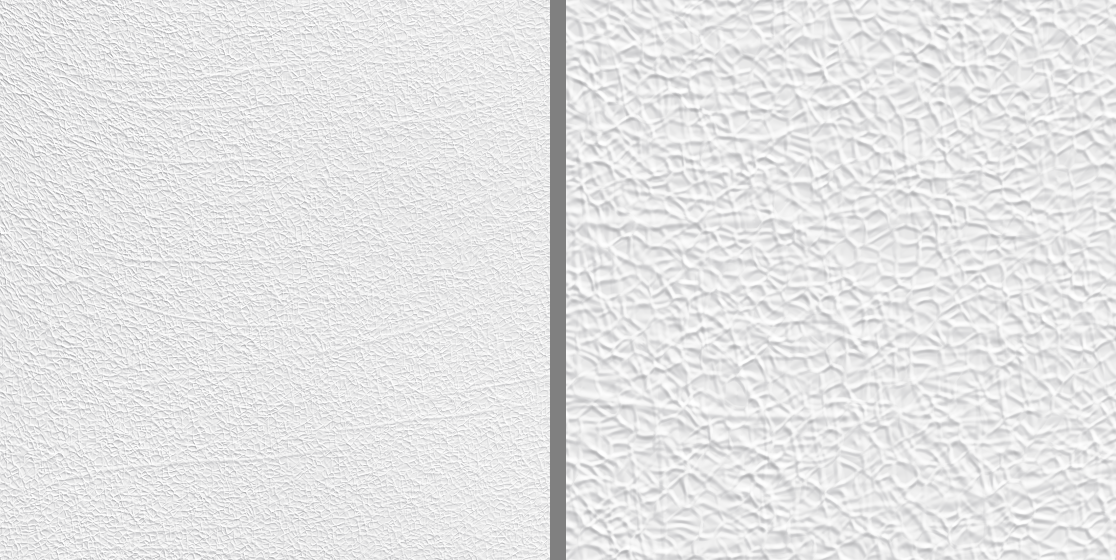
Left: the whole. Right: its middle third, enlarged.
Give the GLSL for this texture, as a WebGL 1 fragment shader.

```glsl
precision highp float;
uniform vec2 u_resolution;

#define GRAIN_SCALE 106.0
#define GRAIN_WIDTH 0.42
#define GRAIN_HEIGHT 0.72
#define STREAK_WIDTH 0.32
#define STREAK_HEIGHT 0.56
#define CREASE_COUNT 24
#define CREASE_WIDTH 0.0027
#define RELIEF_STEP 0.0011
#define HIGHLIGHT_GAIN 0.225
#define SHADOW_GAIN 0.225
#define BASE_TONE 0.911

float hash(vec2 p) {
  return fract(sin(dot(p, vec2(127.1, 311.7))) * 43758.547);
}

vec2 hash2(vec2 p) {
  return vec2(hash(p), hash(p + 37.3));
}

// Layered sines, about -1 to 1
float waves(vec2 p) {
  float a = sin(p.x + 1.7 * sin(p.y * 0.8));
  float b = sin(p.y * 1.3 + 1.4 * sin(p.x * 0.9 + 2.0));
  return 0.5 * (a + b);
}

// Raised seams between the cells of a jittered grid
float seams(vec2 p, float width) {
  vec2 cell = floor(p);
  vec2 local = fract(p);
  float nearest = 8.0;
  float second = 8.0;
  for (int y = -1; y <= 1; y++) {
    for (int x = -1; x <= 1; x++) {
      vec2 offset = vec2(float(x), float(y));
      float d = length(offset + hash2(cell + offset) - local);
      second = min(second, max(nearest, d));
      nearest = min(nearest, d);
    }
  }
  return 1.0 - smoothstep(0.0, width, second - nearest);
}

// Broken scratches that run at the given angle
float streaks(vec2 q, float angle, vec2 scale, float seed) {
  vec2 dir = vec2(cos(angle), sin(angle));
  vec2 r = vec2(dot(q, dir), dot(q, vec2(-dir.y, dir.x)));
  float mask = smoothstep(-0.8, 0.5, waves(r * vec2(37.0, 71.0) + seed));
  return mask * seams(r * scale + seed, STREAK_WIDTH);
}

// Bends the hide: falling on the upper left, rising on the right
vec2 bendHide(vec2 p) {
  float d = p.x - 0.4;
  float leftBend = mix(-0.15, 0.72, smoothstep(0.0, 0.75, p.y));
  float bend = d > 0.0 ? 0.2 : leftBend;
  return vec2(p.x, p.y - bend * d * d);
}

// Long, thin folds that fade out at both ends
float creases(vec2 q) {
  float fold = 0.0;
  for (int i = 0; i < CREASE_COUNT; i++) {
    float id = float(i);
    vec2 r = hash2(vec2(id, 5.1));
    vec2 s = hash2(vec2(id, 19.7));
    float centre = mix(0.25, 1.0, r.x);
    float along = (q.x - centre) / mix(0.15, 0.4, s.x);
    float level = (id + r.y) / float(CREASE_COUNT) * 1.1 - 0.1;
    float path = level + (s.y - 0.4) * 0.3 * (q.x - centre);
    path += 0.008 * sin(q.x * 9.0 + id * 2.4);
    float d = (q.y - path) / (CREASE_WIDTH * mix(0.8, 1.3, s.y));
    float fade = 1.0 - smoothstep(0.3, 1.0, abs(along));
    fold = max(fold, exp(-d * d) * fade * mix(0.4, 0.95, r.y));
  }
  return fold;
}

float hideHeight(vec2 p) {
  vec2 bent = bendHide(p);
  vec2 wobble = vec2(waves(p * 31.0), waves(p.yx * 27.0 + 4.0));
  vec2 q = bent + 0.0025 * wobble;
  vec2 ripple = vec2(waves(p * 170.0), waves(p.yx * 190.0 + 7.0));

  // Small irregular grain, broken in places
  vec2 grainPoint = (q + 0.0018 * ripple) * GRAIN_SCALE * vec2(0.9, 1.0);
  float strength = 0.75 + 0.35 * waves(q * 130.0);
  float grain = GRAIN_HEIGHT * strength * seams(grainPoint, GRAIN_WIDTH);

  // Scratches: along the bend, then crossing it both ways
  vec2 s = q + 0.0006 * ripple;
  float cornerPull = 0.8 + 0.5 * smoothstep(0.5, 0.0, p.x) * smoothstep(0.2, 0.7, p.y);
  float lines = cornerPull * streaks(s, 0.0, vec2(24.0, 80.0), 11.0);
  lines += 0.75 * streaks(s, -0.6, vec2(26.0, 78.0), 29.0);
  lines += 0.6 * streaks(s, 0.6, vec2(28.0, 80.0), 53.0);
  lines += 0.8 * streaks(s, 1.75, vec2(24.0, 74.0), 71.0);

  float fold = creases(bent + 0.0015 * wobble);
  return (grain + STREAK_HEIGHT * lines) * (1.0 - 0.55 * min(fold, 1.0)) + fold;
}

void main() {
  vec2 p = gl_FragCoord.xy / u_resolution.y;

  // Relief lit from above, slightly to the right
  vec2 toLight = normalize(vec2(0.35, 0.94)) * RELIEF_STEP;
  float relief = hideHeight(p - toLight) - hideHeight(p + toLight);
  relief *= mix(1.18, 0.8, smoothstep(0.1, 1.0, p.x));

  // Soft highlights and deeper shadows
  float lit = max(relief, 0.0);
  float shade = max(-relief, 0.0);
  float tone = BASE_TONE + HIGHLIGHT_GAIN * lit / (1.0 + 1.6 * lit);
  tone -= SHADOW_GAIN * shade / (1.0 + 0.3 * shade);
  tone += 0.016 * (p.x - 0.5) + 0.006 * waves(p * 6.0);

  // Shadows lean slightly blue
  vec3 tint = vec3(-0.003, -0.002, 0.005) * (1.0 - smoothstep(0.8, 0.95, tone));
  gl_FragColor = vec4(clamp(vec3(tone) + tint, 0.0, 1.0), 1.0);
}
```
